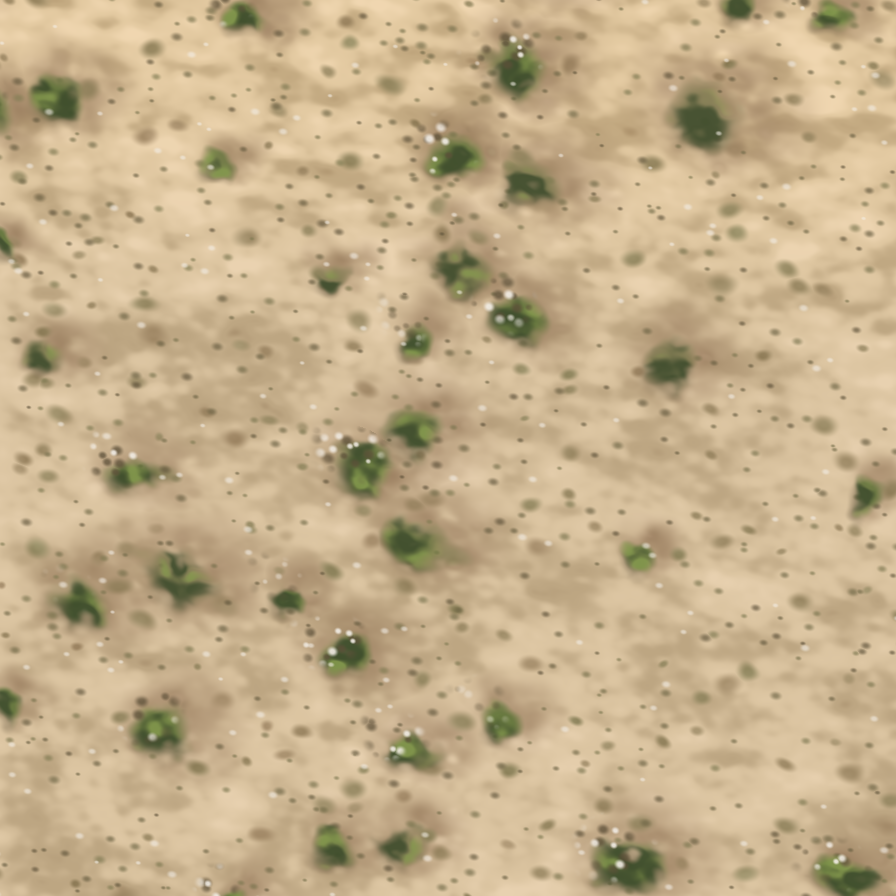
A Shadertoy shader for this texture:

```glsl
// Dry sandy ground seen at a slant, with leaf litter, green shrubs and pale blossoms.
// Smooth cellular noise mottles the sand; jittered cells scatter the plants,
// and noise bends their outlines so that the clumps look ragged.

const vec3 PALE_SAND  = vec3(0.91, 0.82, 0.69);
const vec3 SAND       = vec3(0.86, 0.77, 0.63);
const vec3 TAN        = vec3(0.74, 0.65, 0.51);
const vec3 EARTH      = vec3(0.60, 0.50, 0.37);
const vec3 LITTER     = vec3(0.60, 0.49, 0.37);
const vec3 OLIVE      = vec3(0.51, 0.49, 0.33);
const vec3 LEAF       = vec3(0.38, 0.46, 0.23);
const vec3 LEAF_LIGHT = vec3(0.52, 0.62, 0.30);
const vec3 LEAF_DARK  = vec3(0.20, 0.27, 0.15);
const vec3 SHADE      = vec3(0.36, 0.31, 0.22);
const vec3 BLOSSOM    = vec3(0.95, 0.93, 0.90);

vec3 hash3(vec2 cell, float seed) {
    vec3 q = fract(cell.xyx * vec3(0.1031, 0.1030, 0.0973) + seed * 0.1371);
    q += dot(q, q.yxz + 33.33);
    return fract((q.xxy + q.yzz) * q.zyx);
}

// Cellular noise: signed soft blobs, one per cell, about -1 to 1
float blobNoise(vec2 p, float seed) {
    float sum = 0.0;
    for (int y = -1; y <= 1; y++)
    for (int x = -1; x <= 1; x++) {
        vec2 cell = floor(p) + vec2(x, y);
        vec3 rnd = hash3(cell, seed);
        vec2 d = cell + rnd.xy - p;
        float falloff = max(0.0, 1.0 - dot(d, d));
        sum += (rnd.z * 2.0 - 1.0) * falloff * falloff;
    }
    return sum;
}

// Scattered discs, radii in cells: x = coverage, y = random id of the disc
vec2 scatter(vec2 p, float chance, vec2 radii, float core, float seed) {
    vec2 best = vec2(0.0);
    for (int y = -1; y <= 1; y++)
    for (int x = -1; x <= 1; x++) {
        vec2 cell = floor(p) + vec2(x, y);
        vec3 rnd = hash3(cell, seed);
        vec2 pick = hash3(cell, seed + 7.0).xy;
        if (pick.x > chance) continue;
        float d = length(cell + rnd.xy - p) / mix(radii.x, radii.y, rnd.z);
        float cover = 1.0 - smoothstep(core, 1.0, d);
        if (cover > best.x) best = vec2(cover, pick.y);
    }
    return best;
}

vec3 sandGround(vec2 p, float grain) {
    float broad = blobNoise(p * vec2(5.0, 8.0), 1.0);
    float patches = blobNoise(p * vec2(13.0, 24.0), 2.0);
    float streaks = blobNoise(p * vec2(30.0, 62.0), 3.0);
    float rough = mix(0.15, 0.32, smoothstep(0.45, 1.0, p.y));
    float tone = 0.29 + 0.16 * broad + 0.17 * patches + rough * streaks + 0.11 * grain;
    vec3 color = mix(PALE_SAND, SAND, smoothstep(-0.15, 0.25, tone));
    color = mix(color, TAN, smoothstep(0.2, 0.6, tone));
    color = mix(color, EARTH, smoothstep(0.6, 1.0, tone));
    return color + vec3(0.03, 0.02, 0.0) * smoothstep(0.6, 1.0, p.y);
}

vec3 shrubColor(float id, float leaves, float depth) {
    vec3 color = mix(OLIVE, LEAF, smoothstep(0.1, 0.5, id));
    color = mix(color, LEAF_LIGHT, smoothstep(0.2, 0.9, leaves) * 0.8);
    return mix(color, LEAF_DARK, smoothstep(0.0, 0.8, depth - leaves * 0.8) * 0.85);
}

void mainImage(out vec4 fragColor, in vec2 fragCoord) {
    vec2 p = fragCoord / iResolution.y;
    p.y += 0.08 * p.x;

    float grain = blobNoise(p * vec2(75.0, 105.0), 4.0);
    float leaves = blobNoise(p * vec2(52.0, 60.0), 5.0);
    vec2 bend = vec2(blobNoise(p * 24.0, 6.0), blobNoise(p * 24.0, 7.0));
    vec2 ragged = p + 0.012 * bend + 0.004 * vec2(leaves, grain);

    // Bare sand
    vec3 color = sandGround(p, grain);

    // Brown litter spreading up and right from the shrubs
    vec2 shrubGrid = ragged * vec2(7.0, 8.5);
    float litter = scatter(shrubGrid - vec2(0.12, 0.1), 0.5, vec2(0.3, 0.9), 0.15, 11.0).x;
    float litterTone = 0.62 + 0.25 * leaves + 0.2 * grain;
    color = mix(color, LITTER + 0.06 * grain, litter * clamp(litterTone, 0.0, 1.0));

    // Small tufts and crumbs
    vec2 tuft = scatter((p + 0.006 * bend) * vec2(21.0, 29.0), 0.33, vec2(0.15, 0.44), 0.2, 12.0);
    color = mix(color, mix(EARTH, OLIVE, tuft.y) + 0.07 * leaves, tuft.x * 0.75);
    vec2 crumb = scatter(p * vec2(48.0, 68.0), 0.2, vec2(0.18, 0.45), 0.1, 13.0);
    color = mix(color, mix(SHADE, OLIVE, crumb.y), crumb.x * 0.65);

    // Shrubs with shaded lower edges
    float shadow = scatter(shrubGrid + vec2(0.03, 0.07), 0.5, vec2(0.14, 0.36), 0.3, 11.0).x;
    color = mix(color, SHADE, shadow * 0.4);
    vec2 shrub = scatter(shrubGrid, 0.5, vec2(0.14, 0.36), 0.4, 11.0);
    float cover = shrub.x * smoothstep(-0.9, 0.1, leaves + shrub.x * 0.6);
    color = mix(color, shrubColor(shrub.y, leaves + 0.35 * grain, shadow * 0.65), cover * 0.9);

    // Blossoms and dark gaps in some of the clumps
    vec2 clump = scatter(shrubGrid - vec2(-0.12, 0.16), 0.5, vec2(0.2, 0.42), 0.4, 11.0);
    float flowering = clump.x * smoothstep(0.45, 0.6, clump.y);
    float gaps = scatter(p * vec2(58.0, 66.0), 0.4, vec2(0.3, 0.6), 0.2, 14.0).x;
    color = mix(color, SHADE, gaps * flowering * 0.75);
    float petals = scatter(p * vec2(66.0, 72.0), 0.32, vec2(0.25, 0.55), 0.2, 15.0).x;
    color = mix(color, BLOSSOM, petals * flowering * 0.9);

    // Stray pale pebbles
    float pebble = scatter(p * vec2(44.0, 60.0), 0.06, vec2(0.15, 0.32), 0.2, 16.0).x;
    color = mix(color, BLOSSOM, pebble * 0.6);

    fragColor = vec4(clamp(color, 0.0, 1.0), 1.0);
}
```
